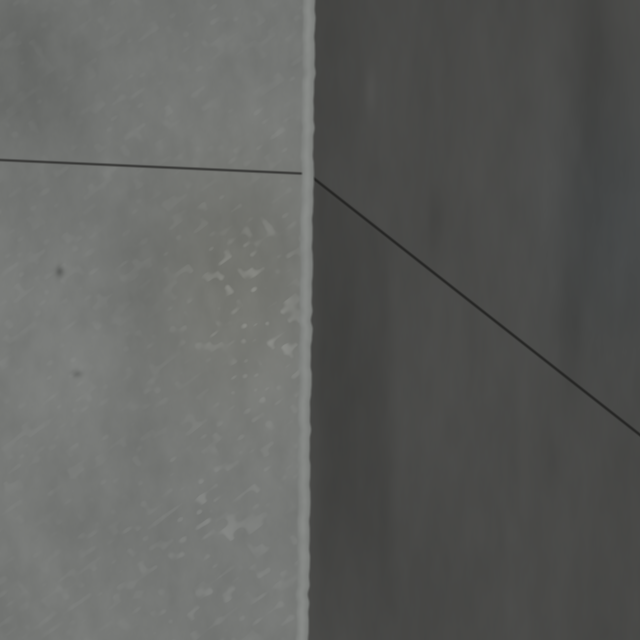
Give the GLSL for this texture, as a WebGL 1 fragment shader.

```glsl
precision highp float;
uniform vec2 u_resolution;

float hash(vec2 p) {
  vec3 q = fract(vec3(p.xyx) * 0.1031);
  q += dot(q, q.yzx + 33.33);
  return fract((q.x + q.y) * q.z);
}

float noise(vec2 p) {
  vec2 i = floor(p), f = fract(p);
  f = f * f * (3.0 - 2.0 * f);
  return mix(mix(hash(i), hash(i + vec2(1, 0)), f.x),
             mix(hash(i + vec2(0, 1)), hash(i + vec2(1, 1)), f.x), f.y);
}

// Layered noise centred on zero
float fbm(vec2 p) {
  float sum = 0.0, amp = 0.5;
  for (int i = 0; i < 5; i++) {
    sum += amp * (noise(p) - 0.5);
    p = mat2(1.6, 1.2, -1.2, 1.6) * p + 17.3;
    amp *= 0.5;
  }
  return sum;
}

// Soft elliptical patch
float patchAt(vec2 p, vec2 centre, vec2 radius) {
  vec2 d = (p - centre) / radius;
  return exp(-dot(d, d));
}

// Blurred line through an anchor point
float seam(vec2 p, vec2 anchor, float slope, float halfWidth) {
  float d = abs(p.y - anchor.y - slope * (p.x - anchor.x)) / sqrt(1.0 + slope * slope);
  float blur = 0.0012 + 0.5 / u_resolution.y;
  return 1.0 - smoothstep(halfWidth - blur, halfWidth + blur, d);
}

vec3 lightWall(vec2 p) {
  float tone = 0.462 + 0.05 * fbm(p * vec2(9.0, 5.0)) + 0.04 * fbm(p * vec2(48.0, 30.0) + 8.0);
  tone -= 0.055 * patchAt(p, vec2(0.02, 0.9), vec2(0.13, 0.16));
  tone -= 0.025 * patchAt(p, vec2(0.22, 0.42), vec2(0.05, 0.3));
  tone -= 0.02 * patchAt(p, vec2(0.36, 0.64), vec2(0.12, 0.1));
  tone += 0.015 * patchAt(p, vec2(0.12, 0.5), vec2(0.07, 0.25));

  // Slanted pale flecks, densest near the middle of the wall
  vec2 grain = mat2(0.8, -0.6, 0.6, 0.8) * p;
  float fleck = smoothstep(0.66, 0.95, noise(grain * vec2(65.0, 110.0)));
  float density = 0.22 + patchAt(p, vec2(0.39, 0.52), vec2(0.09, 0.13))
                + 0.4 * patchAt(p, vec2(0.33, 0.15), vec2(0.1, 0.13));
  tone += 0.075 * fleck * density * (0.4 + noise(p * 25.0));

  // Small dark pits
  tone -= 0.1 * patchAt(p, vec2(0.093, 0.576), vec2(0.006, 0.008));
  tone -= 0.08 * patchAt(p, vec2(0.12, 0.416), vec2(0.009, 0.006));

  float warm = patchAt(p, vec2(0.37, 0.56), vec2(0.13, 0.2));
  return tone + vec3(-0.003, 0.005, -0.004) + warm * vec3(0.004, 0.0, -0.012);
}

vec3 darkWall(vec2 p, float belowSeam) {
  float tone = 0.287 + 0.035 * fbm(p * vec2(15.0, 2.5) + 4.0)
             + 0.018 * fbm(p * vec2(60.0, 18.0));
  // Long vertical stains
  float band = smoothstep(0.47, 0.51, p.x) * (1.0 - smoothstep(0.595, 0.625, p.x));
  tone -= 0.024 * band * belowSeam * smoothstep(0.0, 0.4, p.y + 0.15);
  tone -= 0.02 * patchAt(p, vec2(0.51, 0.9), vec2(0.06, 0.2));
  tone -= 0.024 * patchAt(p, vec2(0.925, 0.85), vec2(0.035, 0.25));
  tone -= 0.02 * patchAt(p, vec2(0.89, 0.5), vec2(0.025, 0.12));
  tone -= 0.018 * patchAt(p, vec2(0.68, 0.65), vec2(0.015, 0.06));
  tone -= 0.014 * patchAt(p, vec2(0.86, 0.27), vec2(0.02, 0.07));
  tone += 0.018 * patchAt(p, vec2(0.82, 0.75), vec2(0.06, 0.25));
  tone += 0.025 * patchAt(p, vec2(0.58, 0.86), vec2(0.009, 0.035));
  float cool = patchAt(p, vec2(0.97, 0.65), vec2(0.12, 0.2));
  return tone + vec3(0.0, 0.001, -0.006) + cool * vec3(-0.008, 0.0, 0.008);
}

void main() {
  vec2 p = gl_FragCoord.xy / u_resolution;
  float blur = 0.0018 + 0.5 / u_resolution.x;

  // Light wall with its shallow seam
  vec3 left = lightWall(p);
  left = mix(left, vec3(0.19, 0.19, 0.185), 0.9 * seam(p, vec2(0.0, 0.75), -0.0448, 0.0018));

  // Dark wall with its steep seam
  float seamHeight = 0.7174 - 0.786 * (p.x - 0.495);
  float below = 1.0 - smoothstep(-0.01, 0.01, p.y - seamHeight);
  vec3 right = darkWall(p, below);
  right = mix(right, vec3(0.13, 0.13, 0.125), 0.9 * seam(p, vec2(0.495, 0.7174), -0.786, 0.002));

  // Worn bevel along the corner
  float corner = p.x - 0.4815 - 0.0115 * p.y - 0.003 * (noise(vec2(3.0, p.y * 70.0)) - 0.5);
  float ridge = exp(-pow((corner + 0.010) / 0.007, 2.0));
  vec3 bevel = vec3(0.475, 0.485, 0.475) + 0.055 * ridge + 0.04 * fbm(p * vec2(70.0, 45.0));
  vec3 color = mix(left, bevel, smoothstep(-0.019 - blur, -0.019 + blur, corner));
  color = mix(color, right, smoothstep(-blur, blur, corner));
  gl_FragColor = vec4(color, 1.0);
}
```
